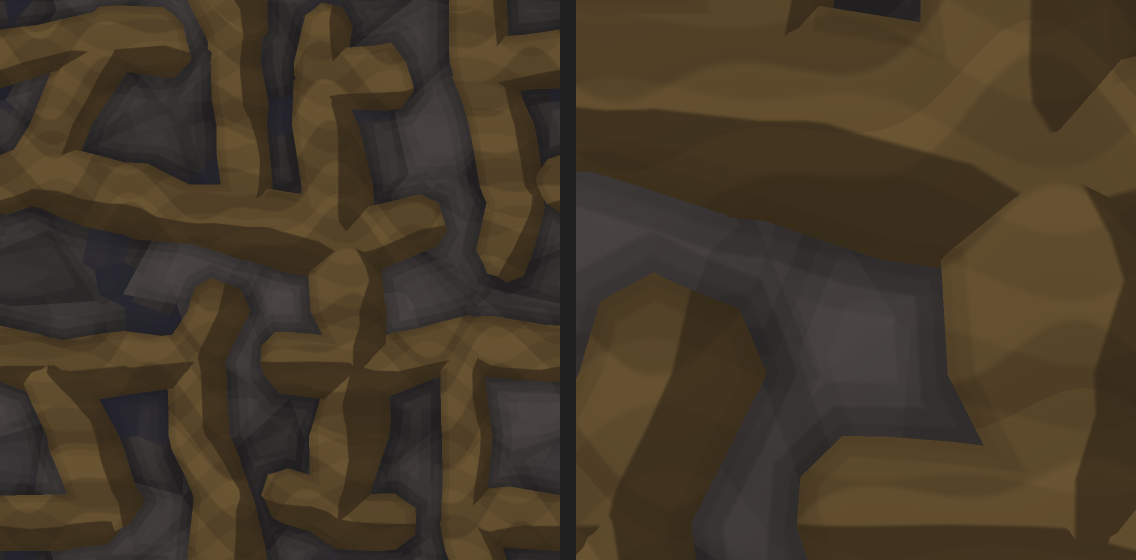
Left, the full canvas; right, a detail of the centre.
Give the GLSL for this texture, as a WebGL 2 fragment shader.

```glsl
#version 300 es
precision highp float;
// Rough wooden beams woven into a crooked lattice above dark faceted rock.
// Beams join the jittered nodes of a wrapping grid, bent by a triangulated
// noise; the rock is two layers of cellular shards, shaded next to the wood.
uniform vec2 u_resolution;
out vec4 fragColor;

const float TAU = 6.2831853;
const float NODES = 4.0;          // lattice nodes per side
const float NODE_JITTER = 0.54;   // share of a grid cell
const float HALF_WIDTH = 0.054;   // beam half width
const float CHAMFER = 0.028;      // cut of the beam ends
const float MISSING = 0.13;       // share of absent beams
const float STUBS = 0.22;         // share of broken beams
const float STUB_LENGTH = 0.46;
const float BEND_REPEATS = 9.0;
const float BEND = 0.034;
const float ROCKS = 6.0;          // large stones per side
const float SHARDS = 13.0;        // small facets per side
const vec2 SHADE_SIDE = vec2(0.8, -0.6);
const vec3 WOOD_DARK = vec3(0.200, 0.155, 0.095);
const vec3 WOOD_LIGHT = vec3(0.430, 0.345, 0.205);
const vec3 ROCK_DARK = vec3(0.130, 0.122, 0.125);
const vec3 ROCK_LIGHT = vec3(0.295, 0.275, 0.265);
const vec3 ROCK_BLUE = vec3(0.130, 0.132, 0.175);

// Three random values for a cell of a wrapping grid.
vec3 hash(vec2 cell, float period, float seed) {
  uvec3 v = uvec3(vec3(mod(cell, period), seed) + 0.5);
  v = v * 1664525u + 1013904223u;
  for (int i = 0; i < 2; i++) {
    v.x += v.y * v.z;
    v.y += v.z * v.x;
    v.z += v.x * v.y;
    v ^= v >> 16u;
  }
  return vec3(v >> 8u) * exp2(-24.0);
}

// Linear noise over triangles, from -0.5 to 0.5: straight runs and sharp kinks.
vec2 facetNoise(vec2 p, float period, float seed) {
  vec2 cell = floor(p * period), f = fract(p * period);
  vec2 side = f.x > f.y ? vec2(1, 0) : vec2(0, 1);
  float hi = max(f.x, f.y), lo = min(f.x, f.y);
  return hash(cell, period, seed).xy * (1.0 - hi)
       + hash(cell + side, period, seed).xy * (hi - lo)
       + hash(cell + 1.0, period, seed).xy * lo - 0.5;
}

// Nearest cell: xy = offset to its site, z = gap to the next site, w = random.
vec4 shards(vec2 p, float period, float seed) {
  vec2 home = floor(p * period), f = fract(p * period), offset = vec2(0);
  float first = 9.0, second = 9.0, id = 0.0;
  for (int k = 0; k < 9; k++) {
    vec2 step2 = vec2(k % 3, k / 3) - 1.0;
    vec3 h = hash(home + step2, period, seed);
    vec2 r = step2 + h.xy - f;
    float d = length(r);
    second = min(second, max(d, first));
    if (d < first) { first = d; offset = r; id = h.z; }
  }
  return vec4(offset, second - first, id);
}

vec2 nodePosition(vec2 cell) {
  vec2 jitter = hash(cell, NODES, 3.0).xy - 0.5;
  return (cell + 0.5 + NODE_JITTER * jitter) / NODES;
}

// x = distance to the wood, y = position across the top beam toward its shade.
vec2 lattice(vec2 p) {
  vec2 home = floor(p * NODES);
  float nearest = 1.0, topmost = 1.0, across = 0.0;
  for (int k = 0; k < 18; k++) {
    vec2 cell = home + vec2(k % 3, (k / 3) % 3) - 1.0;
    bool level = k < 9;
    vec3 h = hash(cell, NODES, level ? 11.0 : 12.0);
    if (h.x < MISSING) continue;
    vec2 a = nodePosition(cell);
    vec2 b = nodePosition(cell + (level ? vec2(1, 0) : vec2(0, 1)));
    if (h.x < MISSING + STUBS) {
      if (h.y < 0.5) b = mix(a, b, STUB_LENGTH);
      else a = mix(b, a, STUB_LENGTH);
    }
    vec2 along = normalize(b - a), normal = vec2(along.y, -along.x);
    normal *= dot(normal, SHADE_SIDE) < 0.0 ? -1.0 : 1.0;
    vec2 q = p - 0.5 * (a + b);
    float s = dot(q, normal), width = HALF_WIDTH * mix(0.86, 1.16, h.z);
    vec2 e = abs(vec2(dot(q, along), s)) - vec2(0.5 * length(b - a) + 0.6 * width, width);
    float d = max(max(e.x, e.y), 0.707 * (e.x + e.y + CHAMFER));
    nearest = min(nearest, d);
    float order = d - (d < 0.0 ? 0.025 * h.y : 0.0);
    if (order < topmost) { topmost = order; across = s / width; }
  }
  return vec2(nearest, across);
}

// Translucent, gently arched bands of light.
float bands(vec2 p) {
  float arch = 0.3 * sin(TAU * 3.0 * p.x) + 0.2 * sin(TAU * (5.0 * p.x + p.y));
  float broad = smoothstep(-0.15, 0.15, sin(TAU * (7.0 * p.y + arch)));
  float narrow = smoothstep(-0.2, 0.2, sin(TAU * (12.0 * p.y - arch + 0.3)));
  float ramp = fract(5.0 * p.y + 0.6 * arch);
  return 0.45 * broad + 0.25 * narrow + 0.3 * ramp - 0.5;
}

vec3 wood(vec2 p, vec2 beam) {
  float ridge = 0.22 + 0.9 * facetNoise(p, 8.0, 21.0).x;
  float shade = smoothstep(-0.03, 0.03, beam.y - ridge);
  float rim = smoothstep(-0.016, -0.012, beam.x) + 0.5 * smoothstep(-0.008, -0.004, beam.x);
  float band = bands(p);
  float tone = mix(0.70 + 0.48 * band - 0.13 * rim, 0.19 + 0.18 * band - 0.04 * rim, shade);
  return mix(WOOD_DARK, WOOD_LIGHT, tone);
}

vec3 rock(vec2 p, float gap) {
  vec4 big = shards(p, ROCKS, 31.0), small = shards(p, SHARDS, 32.0);
  float bevel = smoothstep(0.13, 0.16, big.z) + 0.6 * smoothstep(0.32, 0.35, big.z);
  float tone = 0.28 + 0.45 * big.w + 0.13 * bevel + 0.22 * (small.w - 0.5);
  tone += 0.12 * dot(big.xy, SHADE_SIDE) + 0.08 * bands(p);
  tone -= 0.20 * (1.0 - smoothstep(0.018, 0.022, gap));
  tone -= 0.12 * (1.0 - smoothstep(0.034, 0.038, gap));
  tone -= 0.10 * (1.0 - smoothstep(0.006, 0.010, gap));
  vec3 color = mix(ROCK_DARK, ROCK_LIGHT, clamp(tone, 0.0, 1.0));
  float blue = smoothstep(0.72, 0.78, small.w) * (1.0 - smoothstep(0.3, 0.5, big.w));
  return mix(color, ROCK_BLUE, 0.7 * blue);
}

vec3 scene(vec2 p) {
  vec2 beam = lattice(p + BEND * facetNoise(p, BEND_REPEATS, 5.0));
  return beam.x < 0.0 ? wood(p, beam) : rock(p, beam.x);
}

void main() {
  // Four samples per pixel smooth every facet edge.
  vec3 color = vec3(0);
  for (int k = 0; k < 4; k++) {
    vec2 shift = 0.5 * vec2(k % 2, k / 2) - 0.25;
    color += scene((gl_FragCoord.xy + shift) / u_resolution);
  }
  fragColor = vec4(0.25 * color, 1.0);
}
```
